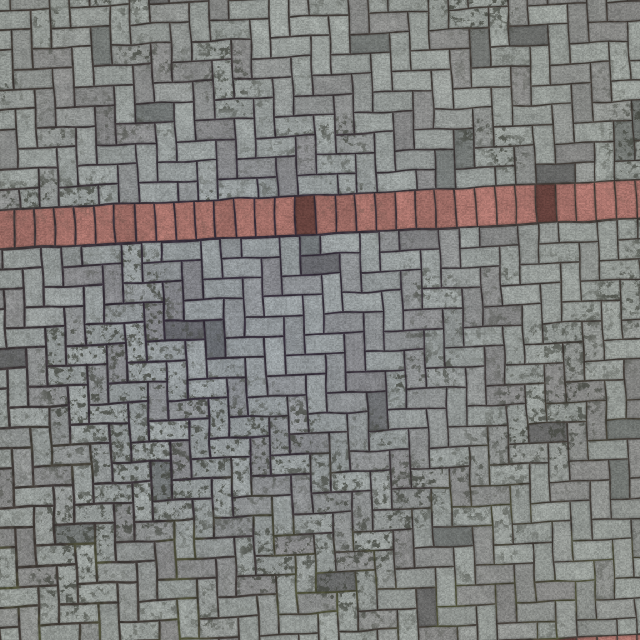
Write a WebGL 2 fragment shader that draws this texture.

```glsl
#version 300 es
precision highp float;
// Weathered grey herringbone paving crossed by a tilted course of red bricks.

uniform vec2 u_resolution;
out vec4 fragColor;

const float UNITS = 32.2;                     // brick widths across the canvas
const float TILT = 0.047;                     // rotation of the paving
const vec2 ANCHOR = vec2(0.381, 0.5036);      // a corner of the brick lattice
const float BAND_CENTRE = 5.02;
const float BAND_HALF = 0.98;
const float BAND_PERIOD = 22.85;
const float RED_WIDTH = 1.01;
const float RED_START = 2.82;

const vec3 PALE_GREY = vec3(0.585, 0.605, 0.585);
const vec3 WARM_GREY = vec3(0.525, 0.525, 0.515);
const vec3 RED = vec3(0.64, 0.44, 0.41);
const vec3 DARK_RED = vec3(0.40, 0.26, 0.24);
const vec3 JOINT_PURPLE = vec3(0.20, 0.17, 0.22);
const vec3 JOINT_EARTH = vec3(0.27, 0.25, 0.21);
const vec3 GRIME = vec3(0.25, 0.26, 0.23);
const vec3 MOSS = vec3(0.34, 0.37, 0.22);

float hash(vec2 p) {
  return fract(sin(dot(p, vec2(127.1, 311.7))) * 43758.5453);
}

float noise(vec2 p) {
  vec2 i = floor(p), f = fract(p);
  f = f * f * (3.0 - 2.0 * f);
  return mix(mix(hash(i), hash(i + vec2(1, 0)), f.x),
             mix(hash(i + vec2(0, 1)), hash(i + vec2(1, 1)), f.x), f.y);
}

float fbm(vec2 p) {
  float sum = 0.0, amp = 0.5;
  for (int i = 0; i < 4; i++) {
    sum += amp * noise(p);
    p = p * 2.03 + 17.3;
    amp *= 0.5;
  }
  return sum / 0.9375;
}

float boxDistance(vec2 p, vec2 halfSize) {
  vec2 q = abs(p) - halfSize;
  return length(max(q, 0.0)) + min(max(q.x, q.y), 0.0);
}

// Centre (xy) and half size (zw) of the 2:1 herringbone brick holding p.
vec4 herringbone(vec2 p) {
  vec2 cell = floor(p);
  float k = mod(cell.x - cell.y - 1.0, 4.0);
  if (k < 1.5) return vec4(cell + vec2(k < 0.5 ? 1.0 : 0.0, 0.5), 1.0, 0.5);
  return vec4(cell + vec2(0.5, k < 2.5 ? 0.0 : 1.0), 0.5, 1.0);
}

vec3 greyBrick(vec2 id, vec2 uv) {
  float tone = hash(id * 1.7 + 3.1);
  vec3 col = mix(WARM_GREY, PALE_GREY, smoothstep(0.0, 0.6, tone));
  col *= 0.96 + 0.09 * hash(id + 8.3);
  col *= 1.0 - 0.24 * step(0.965, hash(id + 41.7));
  float coolCentre = exp(-8.0 * dot(uv - vec2(0.38, 0.48), uv - vec2(0.38, 0.48)));
  return col + coolCentre * vec3(-0.012, -0.008, 0.025);
}

vec3 redBrick(float index) {
  float dark = step(-0.5, index) * step(mod(index, 12.0), 0.5);
  return mix(RED * (0.93 + 0.14 * hash(vec2(index, 5.0))), DARK_RED, dark);
}

void main() {
  vec2 uv = gl_FragCoord.xy / u_resolution;
  float pixel = UNITS / min(u_resolution.x, u_resolution.y);

  // Tilted lattice coordinates, slightly uneven like hand-laid bricks
  vec2 p = mat2(cos(TILT), -sin(TILT), sin(TILT), cos(TILT)) * (uv - ANCHOR) * UNITS;
  vec2 q = p + 0.10 * (vec2(noise(p * 0.8), noise(p * 0.8 + 31.0)) - 0.5);

  // Red course and the grey bricks cut along it
  float bandY = mod(q.y - BAND_CENTRE + 0.5 * BAND_PERIOD, BAND_PERIOD) - 0.5 * BAND_PERIOD;
  float bandDist = abs(bandY) - BAND_HALF;
  float redX = (q.x - RED_START) / RED_WIDTH;
  vec4 brick = herringbone(q);
  vec2 local = q - brick.xy;
  bool inBand = bandDist < 0.0;
  float greyDist = max(boxDistance(local, brick.zw), -bandDist);
  float redDist = boxDistance(vec2((fract(redX) - 0.5) * RED_WIDTH, bandY),
                              vec2(0.5 * RED_WIDTH, BAND_HALF));
  float dist = inBand ? redDist : greyDist;
  vec3 col = inBand ? redBrick(floor(redX)) : greyBrick(brick.xy, uv);

  // Grain, mottling and worn edges
  float grain = noise(uv * 380.0) + hash(floor(uv * 512.0)) - 1.0;
  col *= 1.0 + 0.13 * grain + 0.14 * (fbm(p * 1.6) - 0.5);
  col *= 1.0 - 0.14 * smoothstep(-0.16, -0.03, dist);

  // Grime gathers at the lower left and in scattered speckled patches
  float corner = smoothstep(0.75, 0.1, length((uv - vec2(0.0, 0.24)) * vec2(1.0, 1.3)));
  float patches = smoothstep(0.52, 0.78, fbm(uv * 9.0 + 4.0) + 0.17 * corner);
  float dirtyBrick = step(0.86, hash(brick.xy + 19.0));
  float speckle = smoothstep(0.50, 0.72, fbm(p * 4.5));
  float dirt = speckle * clamp(0.9 * patches + 0.35 * dirtyBrick + 0.25 * corner, 0.0, 1.0);
  col = mix(col, GRIME, dirt * (inBand ? 0.2 : 0.75));

  // Joints: purple shadow in the middle, earthy and mossy elsewhere
  float halfJoint = 0.038 + 0.014 * noise(p * 2.5) + 0.014 * corner - 0.008 * uv.x;
  float joint = smoothstep(-0.7 * pixel, 0.7 * pixel, dist + halfJoint);
  float purple = smoothstep(0.55, 0.1, length(uv - vec2(0.38, 0.52)));
  vec3 jointCol = mix(JOINT_EARTH, JOINT_PURPLE, 0.25 + 0.75 * purple);
  float moss = smoothstep(0.5, 0.75, fbm(uv * 14.0 + 9.0)) * smoothstep(0.5, 0.0, uv.y);
  jointCol = mix(jointCol, MOSS, 0.6 * moss) * (0.85 + 0.3 * noise(p * 6.0));
  fragColor = vec4(mix(col, jointCol, joint), 1.0);
}
```
